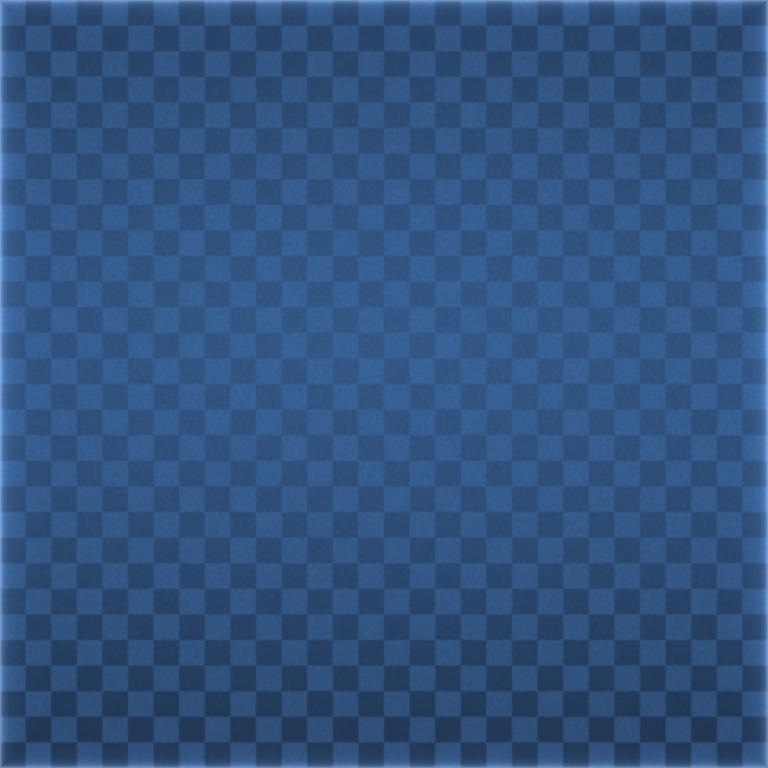
A three.js fragment shader for this pattern:

```glsl
// Blue checkerboard of 30 by 30 cells, dimming away from a bright central band.
// Checks are a product of two smoothed square waves; gradient noise adds a
// woven grain, and an exponential falloff lights the four borders.
varying vec2 vUv;

const float CELLS = 30.0;             // cells across and down
const float EDGE_SOFTNESS = 0.045;    // half width of a cell edge, in cells
const vec2 LIGHT_CENTRE = vec2(0.5, 0.57);
const vec2 LIGHT_REACH = vec2(1.6, 0.57);
const float LIGHT_FALLOFF = 1.5;

const vec3 PALE_BRIGHT = vec3(0.220, 0.380, 0.585);
const vec3 PALE_DIM = vec3(0.178, 0.295, 0.450);
const vec3 DEEP_BRIGHT = vec3(0.200, 0.340, 0.525);
const vec3 DEEP_DIM = vec3(0.120, 0.200, 0.310);

const vec3 RIM_COLOUR = vec3(0.27, 0.28, 0.27);
const float RIM_WIDTH = 0.0035;
const vec3 HALO_COLOUR = vec3(0.05, 0.08, 0.13);
const float HALO_WIDTH = 0.018;

const float GRAIN_SCALE = 190.0;
const float GRAIN_AMOUNT = 0.055;
const float CLOUD_SCALE = 45.0;
const float CLOUD_AMOUNT = 0.025;
const float CELL_VARIATION = 0.015;

float hash(vec2 p) {
  vec3 q = fract(vec3(p.xyx) * 0.1031);
  q += dot(q, q.yzx + 33.33);
  return fract((q.x + q.y) * q.z);
}

// Dot product of a random unit gradient with the offset from its lattice point
float slope(vec2 lattice, vec2 offset) {
  float angle = 6.2832 * hash(lattice);
  return dot(vec2(cos(angle), sin(angle)), offset);
}

float gradientNoise(vec2 p) {
  vec2 i = floor(p);
  vec2 f = p - i;
  vec2 u = f * f * f * (f * (f * 6.0 - 15.0) + 10.0);
  float low = mix(slope(i, f), slope(i + vec2(1, 0), f - vec2(1, 0)), u.x);
  float high = mix(slope(i + vec2(0, 1), f - vec2(0, 1)),
                   slope(i + vec2(1, 1), f - vec2(1, 1)), u.x);
  return mix(low, high, u.y);
}

// Square wave per axis: +1 in even cells, -1 in odd cells
vec2 squareWave(vec2 p) {
  vec2 triangle = 0.5 - abs(mod(p + 0.5, 2.0) - 1.0);
  return clamp(triangle / EDGE_SOFTNESS, -1.0, 1.0);
}

void main() {
  // Checks: 1 in deep cells, 0 in pale ones
  vec2 cell = vUv * CELLS;
  vec2 wave = squareWave(cell);
  float deep = 0.5 + 0.5 * wave.x * wave.y;

  // Both tones dim away from the lit band, the deep one faster
  float dimming = length((vUv - LIGHT_CENTRE) / LIGHT_REACH);
  dimming = pow(min(dimming, 1.0), LIGHT_FALLOFF);
  vec3 pale = mix(PALE_BRIGHT, PALE_DIM, dimming);
  vec3 dark = mix(DEEP_BRIGHT, DEEP_DIM, dimming);
  vec3 colour = mix(pale, dark, deep);

  // Woven grain, soft clouding and a slight difference between cells
  float grain = gradientNoise(vUv * GRAIN_SCALE)
              + 0.5 * gradientNoise(vUv * GRAIN_SCALE * vec2(1.7, 0.6) + 31.0);
  float cloud = gradientNoise(vUv * CLOUD_SCALE + 7.0);
  float variation = (hash(floor(cell)) - 0.5) * abs(wave.x * wave.y);
  colour *= 1.0 + GRAIN_AMOUNT * grain + CLOUD_AMOUNT * cloud
          + CELL_VARIATION * variation;

  // Border light: a thin rim over a wider halo
  vec2 inset = min(vUv, 1.0 - vUv);
  vec2 rim = exp(-inset / RIM_WIDTH);
  vec2 halo = exp(-inset / HALO_WIDTH);
  colour += RIM_COLOUR * max(rim.x, rim.y);
  colour += HALO_COLOUR * max(halo.x, halo.y);

  gl_FragColor = vec4(colour, 1.0);
}
```
